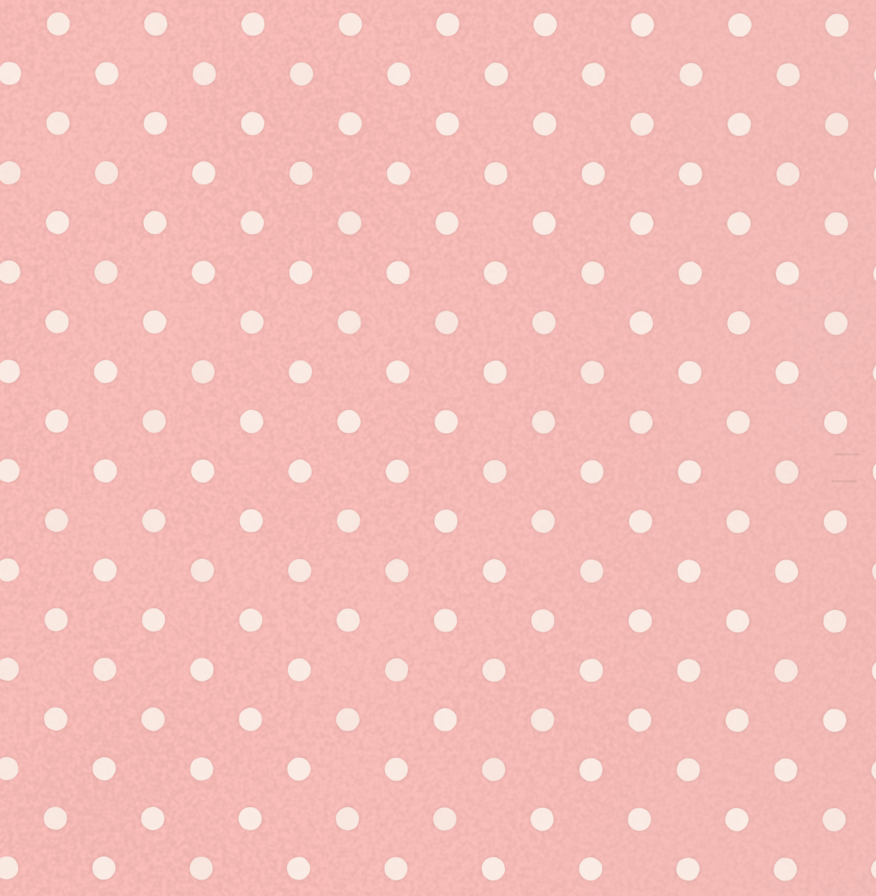
Give the GLSL for this pattern, as a WebGL 2 fragment shader.

```glsl
#version 300 es
precision highp float;
// Cream polka dots on grainy pink paper: a staggered dot lattice, slightly
// skewed, with gradient-noise grain, soft mottling, uneven ink and a faint crease.
// Lengths are in canvas heights, measured from the top left corner.

#define DOT_STEP vec2(0.10865, 0.05542)
#define FIRST_DOT vec2(0.0651, 0.0266)
#define SKEW vec2(0.0037, -0.0018)
#define DOT_RADIUS 0.0129
#define DOT_WOBBLE 0.0007
#define EDGE_SOFTNESS 0.0011
#define GRAIN_SCALE 210.0
#define GRAIN_CONTRAST 1.0
#define MOTTLE_SCALE 3.5

uniform vec2 u_resolution;
out vec4 fragColor;

const vec3 PINK_LIGHT = vec3(0.982, 0.742, 0.730);
const vec3 PINK_DEEP  = vec3(0.938, 0.703, 0.688);
const vec3 PINK_DULL  = vec3(0.920, 0.730, 0.710);
const vec3 CREAM      = vec3(0.982, 0.932, 0.902);
const vec3 CREAM_WORN = vec3(0.965, 0.885, 0.855);

vec2 hash2(vec2 p) {
    vec3 h = fract(p.xyx * vec3(0.1031, 0.1030, 0.0973));
    h += dot(h, h.yzx + 33.33);
    return fract((h.xx + h.yz) * h.zy);
}

// Slope of the noise at a grid corner, times the offset from that corner
float cornerSlope(vec2 cell, vec2 offset) {
    return dot(hash2(cell) * 2.0 - 1.0, offset);
}

// Gradient noise, roughly -0.7 to 0.7
float gradientNoise(vec2 p) {
    vec2 cell = floor(p), f = p - cell;
    vec2 w = f * f * f * (f * (f * 6.0 - 15.0) + 10.0);
    vec2 e = vec2(1.0, 0.0);
    float top = mix(cornerSlope(cell, f), cornerSlope(cell + e, f - e), w.x);
    float bottom = mix(cornerSlope(cell + e.yx, f - e.yx),
                       cornerSlope(cell + 1.0, f - 1.0), w.x);
    return mix(top, bottom, w.y);
}

float paperGrain(vec2 p) {
    vec2 turned = mat2(0.8, 0.6, -0.6, 0.8) * p;
    return gradientNoise(p * GRAIN_SCALE + 40.0)
         + 0.7 * gradientNoise(turned * GRAIN_SCALE * 0.55 + 300.0);
}

// Distance to the nearest dot centre; id receives its lattice cell
float dotDistance(vec2 p, out vec2 id) {
    vec2 q = p - FIRST_DOT;
    q += SKEW * q.yx;
    vec2 grid = q / DOT_STEP;
    id.y = floor(grid.y + 0.5);
    grid.x -= 0.5 * mod(id.y, 2.0);
    id.x = floor(grid.x + 0.5);
    return length((grid - id) * DOT_STEP);
}

// Short horizontal scratch starting at a point
float scratch(vec2 p, vec2 start, float span, float soft) {
    vec2 d = p - start;
    d.x -= clamp(d.x, 0.0, span);
    return 1.0 - smoothstep(0.0, soft, length(d));
}

void main() {
    vec2 p = vec2(gl_FragCoord.x, u_resolution.y - gl_FragCoord.y) / u_resolution.y;
    float soft = max(EDGE_SOFTNESS, 0.75 / u_resolution.y);
    float grain = paperGrain(p) * GRAIN_CONTRAST;
    float mottle = gradientNoise(p * MOTTLE_SCALE + 17.0)
                 + 0.5 * gradientNoise(p * MOTTLE_SCALE * 2.7 + 90.0);

    // Paper: speckled pink, duller toward the right
    float tone = smoothstep(-0.55, 0.5, grain + 0.25 * mottle);
    vec3 color = mix(PINK_DEEP, PINK_LIGHT, tone);
    float dullness = 0.30 * smoothstep(0.3, 1.0, p.x) + 0.18 * mottle;
    color = mix(color, PINK_DULL, clamp(dullness, 0.0, 0.5));

    // Faint crease near the right edge
    float crease = scratch(p, vec2(0.932, 0.507), 0.026, 2.0 * soft)
                 + scratch(p, vec2(0.929, 0.537), 0.026, 2.0 * soft);
    color *= 1.0 - 0.07 * crease;

    // Dots: slightly ragged edge, thin dark rim, ink that varies per dot
    vec2 id;
    float edge = dotDistance(p, id) - DOT_RADIUS;
    edge += DOT_WOBBLE * gradientNoise(p * 130.0 + 11.0);
    float rim = exp(-pow(edge / (2.0 * soft), 2.0));
    color *= 1.0 - 0.035 * rim;
    vec2 inkSeed = hash2(id + 50.0);
    float wear = 0.15 + 0.5 * inkSeed.x * inkSeed.x + 0.25 * grain;
    vec3 ink = mix(CREAM, CREAM_WORN, clamp(wear, 0.0, 1.0));
    color = mix(color, ink, 1.0 - smoothstep(-soft, soft, edge));

    fragColor = vec4(color, 1.0);
}
```
